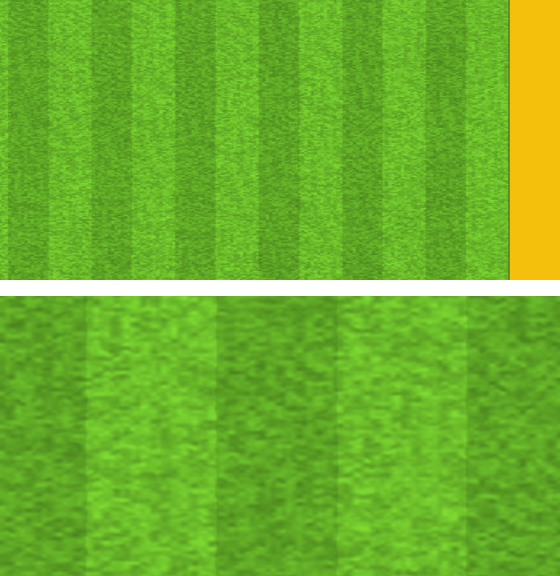
Top, the full canvas; bottom, a detail of the centre.
Give the GLSL for this texture, as a Shadertoy shader.

```glsl
// Mown grass in alternating vertical stripes, bordered on the right by a plain yellow band.

// Lengths are in canvas heights.
const float STRIPE_PERIOD = 0.2982;   // one dark plus one light stripe
const float STRIPE_START  = 0.0290;   // left edge of the first dark stripe
const float DARK_SHARE    = 0.485;    // dark part of each period
const float STRIPE_SOFT   = 0.0022;   // softness of the mown edges
const float STRIPE_WOBBLE = 0.0030;   // raggedness of the mown edges
const float FIELD_EDGE    = 1.8180;   // where the grass ends
const float LINE_WIDTH    = 0.0042;   // dark seam along that edge

const vec2  BLADE_SIZE    = vec2(0.0115, 0.0058);
const vec2  FLECK_SIZE    = vec2(0.0062, 0.0042);
const float BLADE_WARP    = 0.0050;
const float BLADE_SHADE   = 0.27;
const float FLECK_SHADE   = 0.13;
const float PATCH_SHADE   = 0.05;

const vec3 DARK_GRASS  = vec3(0.366, 0.645, 0.142);
const vec3 LIGHT_GRASS = vec3(0.419, 0.730, 0.163);
const vec3 SEAM_COLOR  = vec3(0.330, 0.430, 0.110);
const vec3 BAND_COLOR  = vec3(0.955, 0.752, 0.043);

float hash(vec2 p) {
    return fract(sin(dot(p, vec2(127.1, 311.7))) * 43758.5453);
}

// Smooth value noise, centred on zero.
float noise(vec2 p) {
    vec2 cell = floor(p);
    vec2 f = fract(p);
    f = f * f * (3.0 - 2.0 * f);
    float low  = mix(hash(cell), hash(cell + vec2(1.0, 0.0)), f.x);
    float high = mix(hash(cell + vec2(0.0, 1.0)), hash(cell + vec2(1.0, 1.0)), f.x);
    return mix(low, high, f.y) - 0.5;
}

// Brightness of the turf: bent flat blades, fine flecks and faint patches.
float grassShade(vec2 p) {
    vec2 bent = p + vec2(0.0, BLADE_WARP * noise(p * 70.0 + 13.0));
    float blades  = noise(bent / BLADE_SIZE);
    float flecks  = noise(p / FLECK_SIZE + 57.0);
    float patches = noise(p * 14.0 + 31.0);
    return 1.0 + BLADE_SHADE * blades + FLECK_SHADE * flecks + PATCH_SHADE * patches;
}

// 1 inside dark stripes, 0 inside light ones.
float darkStripe(vec2 p, float pixel) {
    float x = p.x - STRIPE_START + STRIPE_WOBBLE * noise(p * 130.0);
    float center = 0.5 * DARK_SHARE;
    float offset = abs(fract(x / STRIPE_PERIOD - center + 0.5) - 0.5);
    float dist = (offset - center) * STRIPE_PERIOD;
    float soft = max(STRIPE_SOFT, pixel);
    return 1.0 - smoothstep(-soft, soft, dist);
}

void mainImage(out vec4 fragColor, in vec2 fragCoord) {
    float pixel = 1.0 / iResolution.y;
    vec2 p = fragCoord * pixel;

    // Striped turf
    vec3 color = mix(LIGHT_GRASS, DARK_GRASS, darkStripe(p, pixel));
    color *= grassShade(p);

    // Border band, then the seam over its edge
    float edge = p.x - FIELD_EDGE;
    color = mix(color, BAND_COLOR, smoothstep(-0.5 * pixel, 0.5 * pixel, edge));
    float seam = abs(edge) - 0.5 * LINE_WIDTH;
    color = mix(color, SEAM_COLOR, 1.0 - smoothstep(-0.5 * pixel, 0.5 * pixel, seam));

    fragColor = vec4(clamp(color, 0.0, 1.0), 1.0);
}
```
